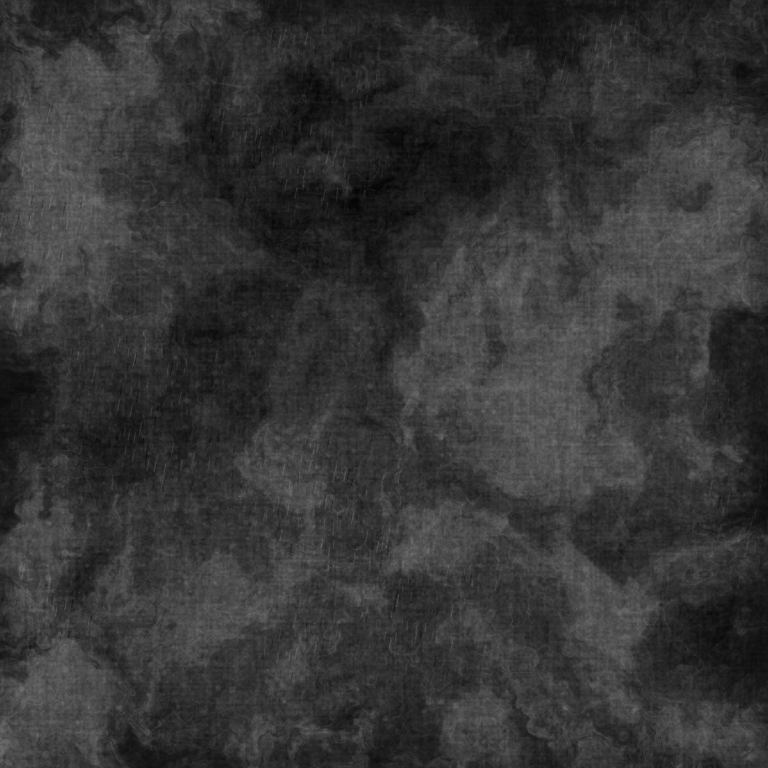
This texture is drawn by a WebGL 2 fragment shader. Its source:

```glsl
#version 300 es
precision highp float;

uniform vec2 u_resolution;
out vec4 fragColor;

// Integer hash giving two values in 0..1
vec2 hash2(vec2 cell, uint seed) {
  uvec2 v = uvec2(ivec2(cell)) + uvec2(seed * 747u, seed * 1999u);
  v = v * 1664525u + 1013904223u;
  v.x += v.y * 1664525u;
  v.y += v.x * 1664525u;
  v ^= v >> 16u;
  v.x += v.y * 1664525u;
  v.y += v.x * 1664525u;
  v ^= v >> 16u;
  return vec2(v & 65535u) / 65535.0;
}

float noise(vec2 p, uint seed) {
  vec2 i = floor(p), f = fract(p);
  f = f * f * (3.0 - 2.0 * f);
  float low = mix(hash2(i, seed).x, hash2(i + vec2(1, 0), seed).x, f.x);
  float high = mix(hash2(i + vec2(0, 1), seed).x, hash2(i + vec2(1, 1), seed).x, f.x);
  return mix(low, high, f.y);
}

float fbm(vec2 p, float gain, uint seed) {
  float sum = 0.0, total = 0.0, amp = 1.0;
  for (int i = 0; i < 6; i++) {
    sum += amp * noise(p, seed + uint(i));
    total += amp;
    amp *= gain;
    p = mat2(1.6, 1.2, -1.2, 1.6) * p + 3.7;
  }
  return sum / total;
}

float segmentDistance(vec2 p, vec2 a, vec2 b) {
  vec2 ab = b - a, ap = p - a;
  return length(ap - ab * clamp(dot(ap, ab) / dot(ab, ab), 0.0, 1.0));
}

float stroke(float dist, float halfWidth, float blur) {
  return 1.0 - smoothstep(halfWidth - blur, halfWidth + blur, dist);
}

// Short upright chips, one per occupied cell
float flecks(vec2 p, vec2 count, float density, uint seed) {
  vec2 base = floor(p * count);
  float mark = 0.0;
  for (int y = -1; y <= 1; y++) {
    for (int x = -1; x <= 1; x++) {
      vec2 cell = base + vec2(x, y);
      vec2 kind = hash2(cell, seed + 1u);
      vec2 center = (cell + hash2(cell, seed)) / count;
      vec2 reach = vec2(0.3 * (kind.y - 0.3), 1.0) * mix(0.002, 0.008, kind.y * kind.y);
      float d = segmentDistance(p, center - reach, center + reach);
      mark = max(mark, step(kind.x, density) * stroke(d, 0.0007, 0.001) * (0.4 + 0.6 * kind.y));
    }
  }
  return mark;
}

// Soft round spots of mixed size
float spots(vec2 p, float count, float density, uint seed) {
  vec2 cell = floor(p * count);
  vec2 kind = hash2(cell, seed + 1u);
  vec2 center = (cell + 0.25 + 0.5 * hash2(cell, seed)) / count;
  float radius = mix(0.001, 0.0045, pow(kind.y, 4.0));
  return step(kind.x, density) * stroke(length(p - center), radius, 0.0012);
}

// Hair-thin broken curves along a noise contour
float fibres(vec2 p, float scale, uint seed) {
  vec2 bend = vec2(noise(p * scale * 2.0, seed), noise(p * scale * 2.0, seed + 1u));
  float contour = abs(noise(p * scale + bend, seed + 2u) - 0.5);
  float gaps = smoothstep(0.5, 0.75, noise(p * scale * 0.8, seed + 3u));
  return (1.0 - smoothstep(0.0, 0.045, contour)) * gaps;
}

// Long faint scrapes, mostly sideways
float scratches(vec2 p, uint seed) {
  float mark = 0.0;
  for (int i = 0; i < 22; i++) {
    vec2 start = hash2(vec2(i, 0), seed);
    vec2 kind = hash2(vec2(i, 1), seed);
    vec2 reach = vec2(0.06 + 0.16 * kind.x, 0.14 * (kind.y - 0.5));
    mark = max(mark, stroke(segmentDistance(p, start, start + reach), 0.0004, 0.001));
  }
  return mark;
}

void main() {
  vec2 uv = gl_FragCoord.xy / u_resolution;
  vec2 p = gl_FragCoord.xy / min(u_resolution.x, u_resolution.y);

  // Broad clouds and ragged worn patches
  vec2 warp = vec2(fbm(p * 5.0, 0.6, 11u), fbm(p * 5.0, 0.6, 23u)) - 0.5;
  float clouds = fbm(p * 4.0 + warp * 1.6, 0.55, 37u) - 0.5;
  float patches = fbm(p * 11.0 + warp * 3.0, 0.75, 51u) - 0.5;
  float tone = 0.203 + 0.42 * clouds + 0.26 * patches;
  tone += 0.035 * smoothstep(0.03, 0.1, clouds + 0.5 * patches);

  // Fine grain with brushed threads in both directions
  float grain = noise(p * 430.0, 71u) + noise(p * 230.0, 72u) - 1.0;
  float threads = noise(p * vec2(330.0, 28.0), 73u) + noise(p * vec2(22.0, 330.0), 74u) - 1.0;
  tone += (0.045 * grain + 0.035 * threads) * (0.6 + 2.0 * tone);

  // Chips, spots, fibres and scrapes
  float chipZone = smoothstep(0.48, 0.68, fbm(p * 5.0, 0.5, 83u));
  float spotZone = smoothstep(0.42, 0.62, fbm(p * 4.0, 0.5, 97u));
  tone += 0.11 * flecks(p, vec2(95.0, 55.0), 0.6, 101u) * chipZone;
  tone -= 0.08 * flecks(p, vec2(80.0, 50.0), 0.4, 107u) * chipZone;
  tone += 0.06 * spots(p, 55.0, 0.45, 113u) * spotZone;
  tone += 0.05 * fibres(p, 26.0, 127u) + 0.04 * fibres(p, 48.0, 139u);
  tone += 0.03 * scratches(p, 151u) * smoothstep(0.3, 0.7, noise(p * 40.0, 157u));

  // Uneven dark border
  vec2 margin = min(uv, 1.0 - uv);
  float edge = min(margin.x, margin.y) + 0.16 * (clouds + patches);
  tone *= mix(0.5, 1.0, smoothstep(-0.02, 0.09, edge));

  fragColor = vec4(vec3(clamp(tone, 0.025, 0.42)), 1.0);
}
```
